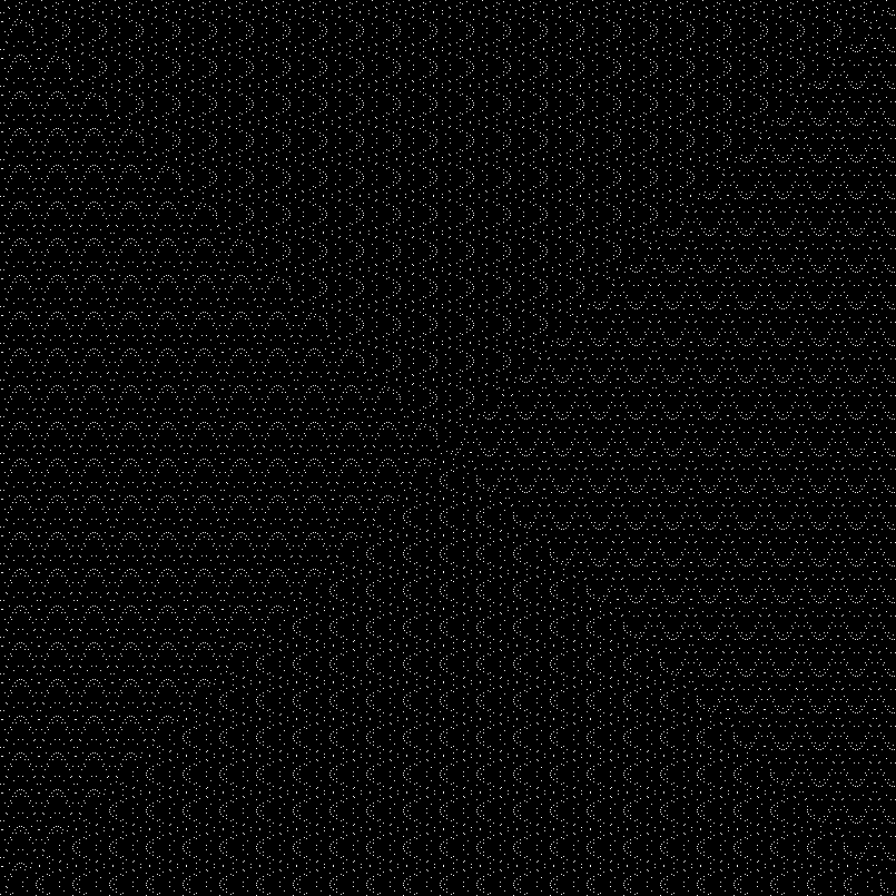
This pattern is drawn by a WebGL 1 fragment shader. Its source:

```glsl
precision highp float;

// White dots on black: the integers are wound in a square spiral from the
// centre, and every multiple of 33 is lit. Arcs and rings repeat in four
// wedges. Each pixel averages the spiral cells it covers.

uniform vec2 u_resolution;

// Integer held by a cell of a counterclockwise spiral with 1 at the origin.
float spiralNumber(vec2 cell) {
  vec2 p = -cell; // the first step goes left
  float ring = max(abs(p.x), abs(p.y));
  float base = 4.0 * ring * ring + 1.0;
  if (p.y == -ring) return base + 3.0 * ring + p.x;
  if (p.x == ring) return base - 3.0 * ring + p.y;
  if (p.y == ring) return base - ring - p.x;
  return base + ring - p.y;
}

// 1 where the cell holds a multiple of 33; the half guards against rounding.
float dotAt(vec2 cell) {
  float remainder = mod(spiralNumber(cell) + 0.5, 33.0);
  return step(remainder, 1.0);
}

void main() {
  // Pixel footprint in cells, 805 of them across the canvas
  float side = min(u_resolution.x, u_resolution.y);
  float width = 805.0 / side;
  vec2 centre = (gl_FragCoord.xy - 0.5 * u_resolution) * width + 0.5;
  vec2 low = centre - 0.5 * width;
  vec2 high = centre + 0.5 * width;

  // Sum of lit cells weighted by the area they share with the pixel
  float light = 0.0;
  for (int j = 0; j < 5; j++) {
    for (int i = 0; i < 5; i++) {
      vec2 cell = floor(low) + vec2(float(i), float(j));
      vec2 overlap = max(min(high, cell + 1.0) - max(low, cell), 0.0);
      light += dotAt(cell) * overlap.x * overlap.y;
    }
  }
  gl_FragColor = vec4(vec3(light / (width * width)), 1.0);
}
```
